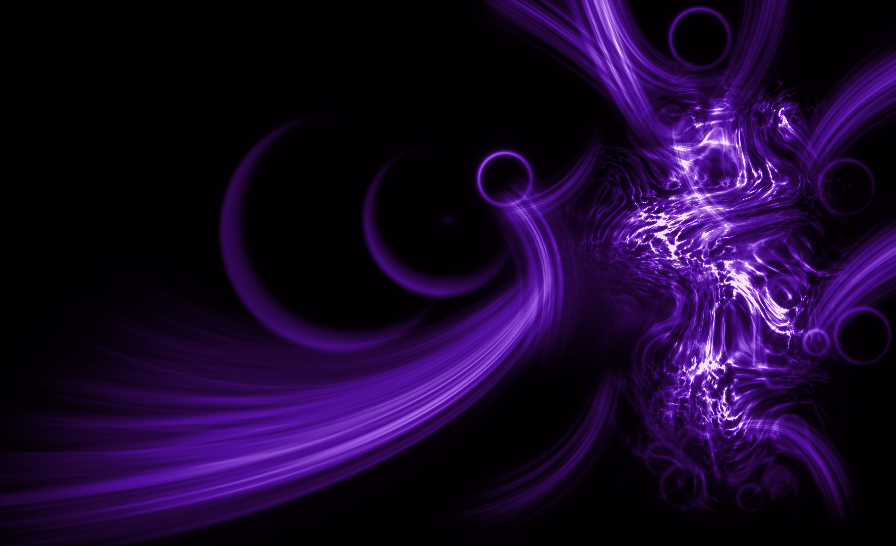
Write a Shadertoy shader that draws this background.

```glsl
// Violet scrollwork on black: crescents and a feathered sweep at left,
// a glittering column of bursts, plumes and curls at right. All parts add
// to one light value, which a colour ramp turns into black, violet and white.

const vec3 NIGHT  = vec3(.008, 0, .012);
const vec3 PLUM   = vec3(.14, .02, .23);
const vec3 VIOLET = vec3(.31, .05, .60);
const vec3 ORCHID = vec3(.60, .32, .88);
const vec3 PEARL  = vec3(.97, .88, .98);
const float COLUMN_X = 1.325, COLUMN_WIDTH = .13;
const float FILAMENT_GAIN = 1.7, BURST_GAIN = 1.9;
const float RING_WIDTH = .004;
const int FAN_BANDS = 5, CURLS = 12, BURSTS = 10;

// Burst position (xy) and size (z)
const vec3 BURST[BURSTS] = vec3[BURSTS](
    vec3(1.29, .74, .036), vec3(1.39, .67, .03), vec3(1.20, .585, .038),
    vec3(1.235, .545, .026), vec3(1.35, .49, .038), vec3(1.43, .41, .032),
    vec3(1.29, .33, .038), vec3(1.335, .25, .032), vec3(1.475, .506, .018),
    vec3(1.43, .79, .016));

float hash(vec2 p) {
    vec3 q = fract(p.xyx * vec3(.1031, .1030, .0973));
    q += dot(q, q.yzx + 33.33);
    return fract((q.x + q.y) * q.z);
}

float noise(vec2 p) {
    vec2 i = floor(p), f = fract(p);
    f = f * f * (3. - 2. * f);
    return mix(mix(hash(i), hash(i + vec2(1, 0)), f.x),
               mix(hash(i + vec2(0, 1)), hash(i + 1.), f.x), f.y);
}

float ridges(vec2 p) {
    float sum = 0., amp = .5;
    for (int i = 0; i < 4; i++) {
        sum += amp * (1. - abs(2. * noise(p) - 1.));
        p = mat2(1.6, 1.2, -1.2, 1.6) * p + 7.3;
        amp *= .5;
    }
    return sum;
}

// Thin glowing circle, brighter at the upper left
float ring(vec2 p, vec2 centre, float radius) {
    vec2 v = p - centre;
    float d = (length(v) - radius) / RING_WIDTH;
    float side = .6 + .3 * dot(v, vec2(-.6, .8)) / (length(v) + 1e-4);
    return side * (exp(-d * d) + .35 * exp(-abs(d) / 3.));
}

// Region between two offset circles, brightest at the lower left
float crescent(vec2 p, vec2 centre, float radius, vec2 shift, float hole) {
    vec2 v = p - centre;
    float d = length(v) - radius;
    float body = smoothstep(.008, -.012, d) * smoothstep(-.015, .035, length(v - shift) - hole);
    float side = smoothstep(-1.1, .7, dot(v, vec2(-.9, -.44)) / radius);
    return side * (body * .75 + .22 * exp(-abs(d + .006) / .009));
}

// Feathered stroke along a quadratic curve, its width running from w0 to w1
float plume(vec2 p, vec2 a, vec2 b, vec2 c, float w0, float w1) {
    vec2 u = 2. * (b - a), k = a - 2. * b + c, e, g;
    float t = 0., best = 1e5, seed = 20. * (a.x + b.x);
    for (int i = 0; i <= 8; i++) {          // coarse search
        float s = float(i) / 8.;
        e = a + s * (u + s * k) - p;
        if (dot(e, e) < best) { best = dot(e, e); t = s; }
    }
    for (int i = 0; i < 3; i++) {           // Newton refinement
        e = a + t * (u + t * k) - p;
        g = u + 2. * t * k;
        float gg = dot(g, g);
        t = clamp(t - dot(e, g) / max(gg + 2. * dot(e, k), .3 * gg), 0., 1.);
    }
    e = p - a - t * (u + t * k);
    g = normalize(u + 2. * t * k);
    float w = mix(w0, w1, t), across = (g.x * e.y - g.y * e.x) / w;
    float strands = noise(vec2(across * 4. + seed, t * 2.))
                  * (.5 + noise(vec2(across * 15. + seed, t * 3.)));
    float fade = smoothstep(0., .18, t) * smoothstep(1., .6, t);
    return fade * exp(-dot(e, e) / (w * w)) * (.2 + 1.3 * strands);
}

float leftSide(vec2 p) {
    float v = .42 * crescent(p, vec2(.624, .577), .222, vec2(.025, .02), .2);
    v += .6 * crescent(p, vec2(.808, .599), .143, vec2(.008, .025), .13);
    v += .9 * ring(p, vec2(.925, .672), .048);
    v += .55 * plume(p, vec2(.90, .66), vec2(1.07, .55), vec2(.96, .29), .035, .04);
    v += .35 * plume(p, vec2(.90, .61), vec2(1.07, .61), vec2(1.11, .8), .03, .012);
    v += .3 * plume(p, vec2(1.12, .34), vec2(1.1, .08), vec2(.74, .03), .02, .05);
    v += .19 * exp(-pow(distance(p, vec2(1.08, .5)) / .15, 2.));
    v += .2 * exp(-distance(p, vec2(.82, .597)) / .012);
    for (int i = 0; i < FAN_BANDS; i++) {   // sweep opening to the left
        float f = float(i) / float(FAN_BANDS - 1);
        vec2 bend = mix(vec2(.90, .1), vec2(.53, .1), f);
        vec2 tip = mix(vec2(-.3, .03), vec2(.06, .66), f);
        v += mix(.66, .07, sqrt(f)) * plume(p, vec2(1.015, .53), bend, tip, .02, .1);
    }
    return v;
}

float rightPlumes(vec2 p) {
    float v = .75 * plume(p, vec2(1.06, 1.09), vec2(1.11, .87), vec2(1.25, .68), .045, .018);
    v += .4 * plume(p, vec2(.86, 1.04), vec2(1.09, .93), vec2(1.22, .75), .05, .02);
    v += .55 * plume(p, vec2(1.09, 1.08), vec2(1.14, .79), vec2(1.36, .86), .03, .02);
    v += .32 * plume(p, vec2(1.42, 1.08), vec2(1.41, .87), vec2(1.26, .74), .05, .02);
    v += .55 * plume(p, vec2(1.76, .91), vec2(1.5, .82), vec2(1.46, .62), .06, .015);
    v += .65 * plume(p, vec2(1.76, .59), vec2(1.52, .5), vec2(1.47, .33), .06, .015);
    v += .5 * plume(p, vec2(1.33, .21), vec2(1.51, .27), vec2(1.56, 0), .015, .03);
    v += .55 * plume(p, vec2(1.24, .79), vec2(1.24, .6), vec2(1.4, .56), .02, .02);
    v += .5 * ring(p, vec2(1.282, .93), .054) + .28 * ring(p, vec2(1.55, .657), .05);
    return v + .4 * ring(p, vec2(1.58, .385), .05) + .6 * ring(p, vec2(1.495, .373), .022);
}

float column(vec2 p) {
    float off = (p.x - COLUMN_X) / COLUMN_WIDTH;
    float envelope = exp(-off * off) * smoothstep(0., .25, p.y) * smoothstep(.9, .72, p.y);
    vec2 warp = vec2(noise(p * 9.), noise(p * 9. + 31.)) - .5;
    float v = envelope * (.14 + FILAMENT_GAIN * pow(ridges(p * 13. + warp * 4.), 5.));
    float grain = pow(ridges(p * 65. + warp * 9.), 5.);
    for (int i = 0; i < BURSTS; i++) {      // spiky sparkles
        vec2 d = p - BURST[i].xy;
        float dist = length(d) + 1e-4;
        float reach = BURST[i].z * (.4 + 1.1 * noise(d / dist * 5. + float(i) * 17.));
        v += BURST_GAIN * exp(-dist / reach) * (.1 + 4. * grain);
    }
    for (int i = 1; i <= CURLS; i++) {      // scattered small curls
        vec2 h = vec2(hash(vec2(i, 3.7)), hash(vec2(i, 9.1)));
        v += .14 * ring(p, vec2(1.18, .08) + h * vec2(.28, .58), .014 + .026 * hash(h * 91.));
    }
    return v;
}

void mainImage(out vec4 fragColor, in vec2 fragCoord) {
    vec2 p = fragCoord / iResolution.y;
    float light = leftSide(p) + rightPlumes(p) + column(p);
    vec3 col = mix(NIGHT, PLUM, smoothstep(.02, .28, light));
    col = mix(col, VIOLET, smoothstep(.22, .65, light));
    col = mix(col, ORCHID, smoothstep(.6, 1.15, light));
    col = mix(col, PEARL, smoothstep(1.05, 1.7, light));
    fragColor = vec4(col, 1);
}
```
